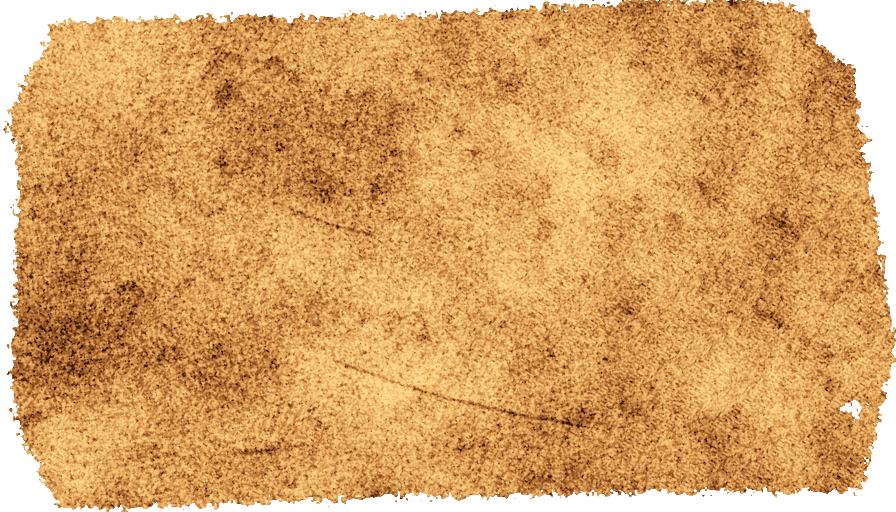
This texture is drawn by a Shadertoy shader. Its source:

```glsl
// Torn sheet of grainy tan parchment with dark stains and creases on white
#define GRAIN_FREQ 290.0
#define GRAIN_GAIN 2.7
#define CLUMP_GAIN 1.3
#define SPECK_GAIN 1.2
#define MOTTLE_GAIN 2.2
#define STAIN_GAIN 1.0
#define CREASE_GAIN 1.9
#define RAGGEDNESS 0.017
#define RIM_SHADE 0.5
#define TONE_SHIFT 0.22

// Sheet corners, in units of canvas height
const vec2 OUTLINE[20] = vec2[](
    vec2(.103, .950), vec2(.457, .963), vec2(.868, .968), vec2(1.244, .993),
    vec2(1.473, .995), vec2(1.575, .973), vec2(1.598, .909), vec2(1.662, .868),
    vec2(1.712, .543), vec2(1.745, .292), vec2(1.708, .167), vec2(1.678, .046),
    vec2(.685, .032), vec2(.251, .008), vec2(.114, .014), vec2(.073, .110),
    vec2(.027, .190), vec2(.039, .700), vec2(.020, .770), vec2(.090, .909));

// Broad stains: centre, radius, tone (negative is darker)
const vec4 STAINS[12] = vec4[](
    vec4(.13, .35, .17, -.9), vec4(.36, .35, .17, -.8), vec4(.57, .76, .15, -.7),
    vec4(.27, .67, .11, -.7), vec4(1.70, .55, .13, -.6), vec4(1.20, .12, .18, -.5),
    vec4(.83, .23, .13, .7), vec4(1.10, .74, .18, .4), vec4(1.38, .60, .18, .3),
    vec4(.22, .13, .13, .5), vec4(.16, .82, .13, .5), vec4(1.40, .93, .10, -.5));

float hash(vec2 p) {
    return fract(sin(dot(p, vec2(127.1, 311.7))) * 43758.5);
}

// Value noise centred on zero
float noise(vec2 p) {
    vec2 i = floor(p), f = fract(p);
    f = f * f * (3.0 - 2.0 * f);
    float low = mix(hash(i), hash(i + vec2(1, 0)), f.x);
    float high = mix(hash(i + vec2(0, 1)), hash(i + vec2(1, 1)), f.x);
    return mix(low, high, f.y) - 0.5;
}

float fbm(vec2 p) {
    float sum = 0.0, amp = 0.6;
    for (int i = 0; i < 5; i++) {
        sum += amp * noise(p);
        p = mat2(1.6, 1.2, -1.2, 1.6) * p + 7.3;
        amp *= 0.62;
    }
    return sum;
}

// Distance inside the outline, negative outside
float sheetDepth(vec2 p) {
    float nearest = 10.0, side = -1.0;
    for (int i = 0; i < 20; i++) {
        vec2 a = OUTLINE[i], b = OUTLINE[(i + 1) % 20];
        vec2 e = b - a, w = p - a;
        nearest = min(nearest, length(w - e * clamp(dot(w, e) / dot(e, e), 0.0, 1.0)));
        if ((a.y > p.y) != (b.y > p.y) && p.x < a.x + e.x * w.y / e.y) side = -side;
    }
    return side * nearest;
}

// Thin dark line from a to b that sags in the middle
float crease(vec2 p, vec2 a, vec2 b, float sag, float width) {
    float t = (p.x - a.x) / (b.x - a.x);
    float y = mix(a.y, b.y, t) - sag * 4.0 * t * (1.0 - t);
    float ends = smoothstep(-0.03, 0.1, t) * smoothstep(1.03, 0.85, t);
    float d = (p.y - y + 0.004 * noise(p * 30.0)) / width;
    return ends * exp(-d * d);
}

vec3 parchment(float tone) {
    vec3 c = mix(vec3(.22, .09, .03), vec3(.58, .33, .14), smoothstep(-3.1, -1.75, tone));
    c = mix(c, vec3(.76, .50, .25), clamp((tone + 1.75) / 0.9, 0.0, 1.0));
    c = mix(c, vec3(.88, .64, .35), clamp((tone + 0.85) / 0.85, 0.0, 1.0));
    c = mix(c, vec3(.95, .76, .46), clamp(tone, 0.0, 1.0));
    return mix(c, vec3(1.0, .85, .57), clamp((tone - 1.0) / 1.3, 0.0, 1.0));
}

void mainImage(out vec4 fragColor, in vec2 fragCoord) {
    vec2 p = fragCoord / iResolution.y;

    // Torn edge and a bite near the right corner
    float tear = noise(p * 30.0) * 0.7 + noise(p * 95.0) * 0.8 + noise(p * 190.0);
    float depth = sheetDepth(p) + 0.004;
    depth = min(depth, length((p - vec2(1.665, .200)) * vec2(.7, 1.0)) - 0.014);
    depth += RAGGEDNESS * tear;

    // Broad stains with wandering borders
    vec2 warp = 0.16 * vec2(fbm(p * 6.0), fbm(p * 6.0 + 31.0));
    float tone = TONE_SHIFT;
    for (int i = 0; i < 12; i++) {
        vec4 s = STAINS[i];
        vec2 d = (p + warp - s.xy) * vec2(.8, 1.15) / s.z;
        tone += STAIN_GAIN * s.w * exp(-dot(d, d));
    }

    // Mottling, sparse dark clumps and faint upright streaks on the right
    tone += MOTTLE_GAIN * fbm(p * 8.0 + 3.0);
    tone -= 1.3 * smoothstep(0.12, 0.48, fbm(p * 16.0 + 50.0));
    tone += 1.0 * smoothstep(0.9, 1.3, p.x) * noise(p * vec2(15.0, 3.5));

    // Creases and shaded rim
    float folds = crease(p, vec2(.64, .300), vec2(1.18, .163), 0.018, 0.0038);
    folds += 0.8 * crease(p, vec2(.57, .595), vec2(.74, .543), 0.010, 0.0038);
    folds += 0.7 * crease(p, vec2(.45, .115), vec2(.61, .137), 0.004, 0.006);
    tone -= CREASE_GAIN * folds + RIM_SHADE * exp(-max(depth, 0.0) / 0.03);

    // Crisp grain on turned grids, with dark pits
    vec2 g = mat2(.87, .5, -.5, .87) * p * GRAIN_FREQ;
    vec2 h = mat2(.6, -.8, .8, .6) * p * GRAIN_FREQ;
    tone += GRAIN_GAIN * noise(g) + CLUMP_GAIN * noise(h * 0.52 + 11.0);
    tone -= SPECK_GAIN * smoothstep(0.16, 0.36, noise(h * 0.83 + 37.0));

    float blur = 0.6 / iResolution.y;
    float cover = smoothstep(-blur, blur, depth);
    fragColor = vec4(mix(vec3(1.0), parchment(tone), cover), 1.0);
}
```
